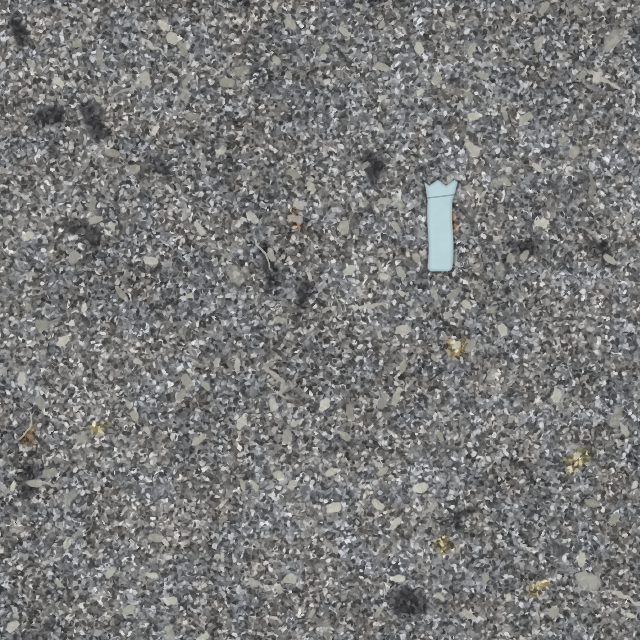
Reproduce this texture procedurally as a three.js fragment shader.

```glsl
varying vec2 vUv;

const float GRAIN_DENSITY = 74.0;
const float GRAIN_CHANCE = 0.72;
const float GRAIN_SOFTNESS = 0.0011;
const float WARP_AMOUNT = 0.0055;
const float MATRIX_TONE = 0.44;
const float MATRIX_CONTRAST = 0.62;
const float PATCH_CONTRAST = 0.13;
const float DARKEST = 0.22;
const float TONE_RANGE = 0.48;
const float GLINT = 0.20;
const vec3 PALE_CHIP = vec3(0.75, 0.75, 0.71);
const vec3 FIBRE = vec3(0.70, 0.69, 0.66);
const vec3 PIT = vec3(0.20, 0.20, 0.21);
const vec3 RUST = vec3(0.55, 0.40, 0.27);
const vec3 OCHRE = vec3(0.62, 0.58, 0.36);
const vec3 STICK = vec3(0.73, 0.83, 0.85);
const vec2 STICK_CENTER = vec2(0.688, 0.640);
const vec2 STICK_HALF = vec2(0.0195, 0.064);
const float CAP_HEIGHT = 0.070;

float hash(vec2 p) {
  return fract(sin(dot(p, vec2(127.1, 311.7))) * 43758.5453);
}

float noise(vec2 p) {
  vec2 i = floor(p);
  vec2 f = fract(p);
  f = f * f * (3.0 - 2.0 * f);
  return mix(mix(hash(i), hash(i + vec2(1.0, 0.0)), f.x),
             mix(hash(i + vec2(0.0, 1.0)), hash(i + 1.0), f.x), f.y);
}

float fbm(vec2 p) {
  return 0.55 * noise(p) + 0.3 * noise(p * 2.1 + 7.3) + 0.15 * noise(p * 4.3 + 3.1);
}

// Randomly turned chips, one per cell: x is coverage, y a random value
vec2 scatter(vec2 p, float density, float chance, float radius,
             float stretch, float softness, float seed) {
  p *= density;
  vec2 best = vec2(0.0);
  for (int y = -1; y <= 1; y++) {
    for (int x = -1; x <= 1; x++) {
      vec2 cell = floor(p) + vec2(float(x), float(y));
      vec2 key = cell + seed * 19.7;
      if (hash(key + 5.1) > chance) continue;
      vec2 center = cell + 0.15 + 0.7 * vec2(hash(key), hash(key + 17.3));
      float angle = 6.2832 * hash(key + 31.9);
      float c = cos(angle);
      float s = sin(angle);
      vec2 d = mat2(c, -s, s, c) * (p - center);
      float aspect = sqrt(stretch * mix(0.8, 1.5, hash(key + 43.7)));
      d = abs(d * vec2(1.0 / aspect, aspect));
      float size = radius * mix(0.6, 1.2, hash(key + 57.1));
      float dist = mix(length(d), max(d.x, d.y + 0.3 * d.x), 0.55) - size;
      float blur = softness * density * aspect;
      float cover = 1.0 - smoothstep(-blur, blur, dist);
      if (cover > best.x) best = vec2(cover, hash(key + 71.3));
    }
  }
  return best;
}

// Mottled ground with overlapping layers of fine grey grains
float grainTone(vec2 p) {
  float tone = MATRIX_TONE + MATRIX_CONTRAST * (fbm(p * 130.0) - 0.5);
  for (int i = 0; i < 4; i++) {
    float layer = float(i);
    vec2 grain = scatter(p, GRAIN_DENSITY * (1.0 + 0.3 * layer), GRAIN_CHANCE,
                         0.40, 1.35, GRAIN_SOFTNESS, layer + 1.0);
    float shade = DARKEST + TONE_RANGE * grain.y + GLINT * pow(grain.y, 6.0);
    tone = mix(tone, shade, grain.x * 0.92);
  }
  return tone + 0.10 * (noise(p * 310.0) - 0.5);
}

// Pale rounded stick with a flared, ragged cap
vec3 addStick(vec3 color, vec2 uv) {
  vec2 p = uv - STICK_CENTER;
  p.x += 0.0012 * sin(p.y * 60.0);
  vec2 q = abs(p) - STICK_HALF + 0.008;
  float body = length(max(q, 0.0)) + min(max(q.x, q.y), 0.0) - 0.008;
  float ragged = CAP_HEIGHT + 0.009 * abs(fract(p.x * 38.0 + 0.2) - 0.5) * 2.0;
  float flare = 0.020 + 0.22 * max(p.y - 0.048, 0.0);
  float cap = max(max(abs(p.x) - flare, p.y - ragged), 0.048 - p.y);
  float dist = min(body, cap);
  color *= 1.0 - 0.35 * (1.0 - smoothstep(0.0, 0.006, dist));
  vec3 paint = STICK * (1.0 + 0.05 * (fbm(uv * 60.0) - 0.5));
  paint *= 1.0 - 0.12 * smoothstep(-0.006, 0.0, dist);
  float crease = abs(p.y - 0.053 - 0.12 * p.x);
  paint *= 1.0 - 0.22 * (1.0 - smoothstep(0.0005, 0.002, crease));
  return mix(color, paint, 1.0 - smoothstep(-0.0012, 0.0012, dist));
}

void main() {
  vec2 warp = vec2(fbm(vUv * 115.0), fbm(vUv * 115.0 + 41.0)) - 0.5;
  vec2 p = vUv + WARP_AMOUNT * warp;
  float tone = grainTone(p) + PATCH_CONTRAST * (fbm(vUv * 9.0) - 0.5);
  vec3 color = tone * (1.0 + 0.05 * (noise(vUv * 35.0) - 0.5) * vec3(1.0, 0.2, -1.0));

  // Dark pits and faint mineral stains
  vec2 rough = vUv + 0.035 * (vec2(fbm(vUv * 32.0), fbm(vUv * 32.0 + 9.0)) - 0.5);
  vec2 pit = scatter(rough, 9.0, 0.16, 0.20, 1.8, 0.006, 11.0);
  color = mix(color, PIT + 0.25 * (tone - 0.45), 0.75 * pit.x);
  vec2 stain = scatter(rough, 8.0, 0.08, 0.11, 1.3, 0.006, 12.0);
  color = mix(color, mix(RUST, OCHRE, stain.y) * tone * 1.9, 0.55 * stain.x);

  // Larger pale chips and thin fibres
  vec2 chip = scatter(p, 36.0, 0.15, 0.29, 1.5, GRAIN_SOFTNESS, 13.0);
  color = mix(color, PALE_CHIP * mix(0.76, 1.08, chip.y), 0.85 * chip.x);
  vec2 slab = scatter(p, 15.0, 0.08, 0.20, 1.6, 0.002, 14.0);
  color = mix(color, PALE_CHIP * mix(0.8, 1.0, slab.y), 0.65 * slab.x);
  vec2 fibre = scatter(rough, 11.0, 0.17, 0.11, 8.0, GRAIN_SOFTNESS, 15.0);
  color = mix(color, FIBRE * mix(0.75, 1.1, fibre.y), 0.8 * fibre.x);

  gl_FragColor = vec4(clamp(addStick(color, vUv), 0.0, 1.0), 1.0);
}
```
